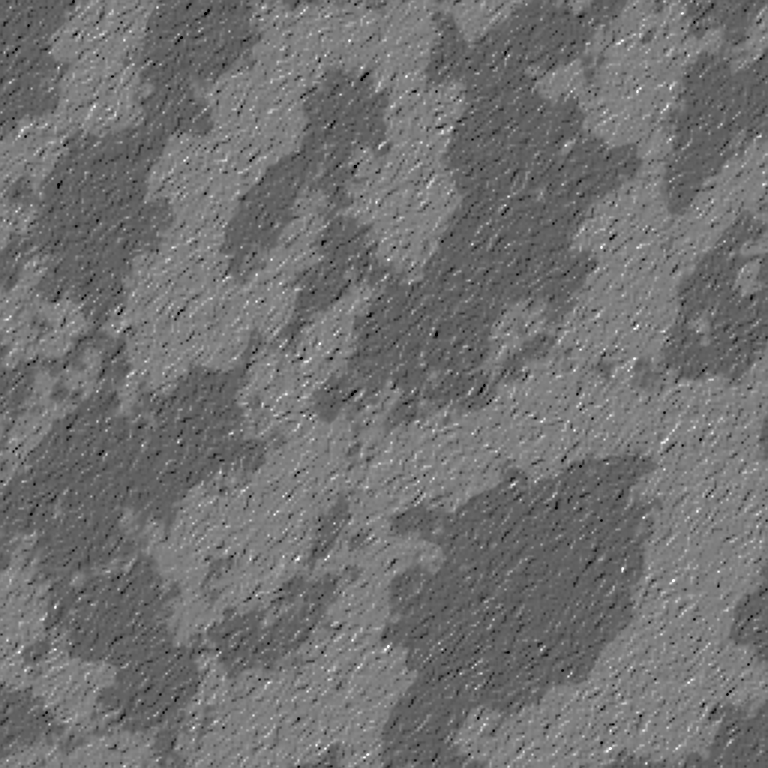
Reproduce this texture procedurally as a Shadertoy shader.

```glsl
const float LIGHT_TONE = 0.500;
const float DARK_TONE = 0.382;
const float PATCH_SCALE = 6.2;        // patches across the canvas
const float PATCH_STRETCH = 1.5;      // elongation along the slant
const float PATCH_LEVEL = 0.0;        // higher gives less dark area
const float PATCH_EDGE = 0.07;
const float PATCH_RAGGEDNESS = 0.62;  // strength of each finer octave
const float SLANT = 0.9;              // direction of patches, radians
const float GRAIN_SCALE = 256.0;      // finest grains across the canvas
const float GRAIN_SOFTNESS = 0.35;    // half width of the blend between grains
const float GRAIN_TRAIL = 0.5;        // smear of grains along the slant
const float RIDGE_SCALE = 100.0;
const float RIDGE_HEIGHT = 0.7;
const float SWELL_SCALE = 45.0;
const float SWELL_HEIGHT = 0.8;
const float RELIEF_DEVIATION = 0.45;  // typical raw relief difference
const float GRAIN_CONTRAST = 0.027;
const float SPARKLE = 0.016;          // extra contrast of steep grains
const float DARK_ROUGHNESS = 0.88;
const vec2 LIGHT_STEP = vec2(-0.5, 0.5) / GRAIN_SCALE;

vec2 hash22(vec2 p) {
    vec3 q = fract(vec3(p.xyx) * vec3(0.1031, 0.1030, 0.0973));
    q += dot(q, q.yzx + 33.33);
    return fract((q.xx + q.yz) * q.zy);
}

// Softness 0.5 blends smoothly, lower values give crisp cells
float valueNoise(vec2 p, float softness) {
    vec2 cell = floor(p);
    vec2 w = smoothstep(0.5 - softness, 0.5 + softness, p - cell);
    float bottom = mix(hash22(cell).x, hash22(cell + vec2(1, 0)).x, w.x);
    float top = mix(hash22(cell + vec2(0, 1)).x, hash22(cell + vec2(1, 1)).x, w.x);
    return mix(bottom, top, w.y);
}

float cornerSlope(vec2 cell, vec2 f, vec2 corner) {
    return dot(hash22(cell + corner) * 2.0 - 1.0, f - corner);
}

float gradientNoise(vec2 p) {
    vec2 cell = floor(p), f = fract(p);
    vec2 w = f * f * f * (f * (f * 6.0 - 15.0) + 10.0);
    float bottom = mix(cornerSlope(cell, f, vec2(0, 0)), cornerSlope(cell, f, vec2(1, 0)), w.x);
    float top = mix(cornerSlope(cell, f, vec2(0, 1)), cornerSlope(cell, f, vec2(1, 1)), w.x);
    return mix(bottom, top, w.y);
}

// Rotates into the slant and compresses its long axis
vec2 slantFrame(vec2 p) {
    float c = cos(SLANT), s = sin(SLANT);
    return vec2((c * p.x + s * p.y) / PATCH_STRETCH, c * p.y - s * p.x);
}

float patchField(vec2 p) {
    float sum = 0.0, amplitude = 1.0;
    for (int octave = 0; octave < 5; octave++) {
        sum += amplitude * gradientNoise(p);
        p = mat2(0.8, 0.6, -0.6, 0.8) * p * 2.03 + vec2(17.3, 41.7);
        amplitude *= PATCH_RAGGEDNESS;
    }
    return sum;
}

float surfaceHeight(vec2 uv) {
    vec2 grain = uv * GRAIN_SCALE + 20.0;
    vec2 slanted = slantFrame(uv) + 3.0;
    return valueNoise(grain, GRAIN_SOFTNESS)
         + GRAIN_TRAIL * valueNoise(grain + 1.0, GRAIN_SOFTNESS)
         + RIDGE_HEIGHT * valueNoise(slanted * RIDGE_SCALE, 0.5)
         + SWELL_HEIGHT * valueNoise(slanted * SWELL_SCALE, 0.5);
}

void mainImage(out vec4 fragColor, in vec2 fragCoord) {
    vec2 uv = fragCoord / iResolution.y;

    // Two-tone ragged patches
    float field = patchField(slantFrame(uv) * PATCH_SCALE + 60.0);
    float darkness = smoothstep(-PATCH_EDGE, PATCH_EDGE, field - PATCH_LEVEL);
    float tone = mix(LIGHT_TONE, DARK_TONE, darkness);

    // Embossed grain, lit across the slant
    float relief = surfaceHeight(uv + LIGHT_STEP) - surfaceHeight(uv - LIGHT_STEP);
    relief /= RELIEF_DEVIATION;
    float grain = relief * (GRAIN_CONTRAST + SPARKLE * relief * relief);

    // Locally rougher and smoother areas
    float roughness = mix(0.75, 1.25, valueNoise(uv * 14.0 + 5.0, 0.5));
    roughness *= mix(1.0, DARK_ROUGHNESS, darkness);

    fragColor = vec4(vec3(clamp(tone + grain * roughness, 0.0, 1.0)), 1.0);
}
```
